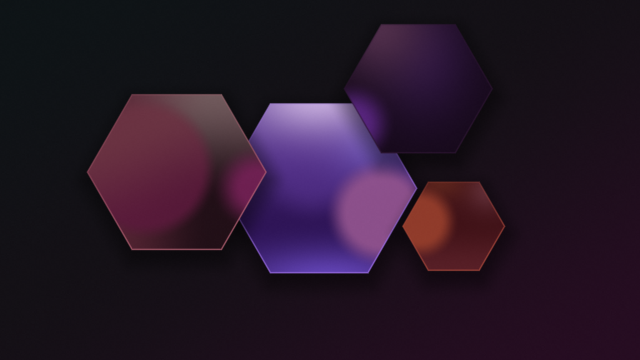
Give the GLSL for this background, as a Shadertoy shader.

```glsl
// Four glowing frosted-glass hexagons floating over a dark plum backdrop.

// Lengths are in canvas heights; origin at the lower left.
const vec3 NIGHT = vec3(0.055, 0.078, 0.088);
const vec3 DUSK  = vec3(0.078, 0.063, 0.085);
const vec3 PLUM  = vec3(0.150, 0.050, 0.132);

// Panels: centre x, centre y, distance from centre to flat side.
const vec3 VIOLET_HEX = vec3(0.8866, 0.4769, 0.2361);
const vec3 ROSE_HEX   = vec3(0.4910, 0.5220, 0.2164);
const vec3 INDIGO_HEX = vec3(1.1620, 0.7535, 0.1794);
const vec3 EMBER_HEX  = vec3(1.2604, 0.3715, 0.1238);

const vec3 VIOLET_RIM = vec3(0.61, 0.43, 0.90);
const vec3 ROSE_RIM   = vec3(0.72, 0.39, 0.46);
const vec3 INDIGO_RIM = vec3(0.17, 0.08, 0.19);
const vec3 EMBER_RIM  = vec3(0.66, 0.28, 0.23);

const float RIM_WIDTH       = 0.0032;
const float SHADOW_SOFTNESS = 0.060;
const float SHADOW_DEPTH    = 0.40;
const vec2  SHADOW_OFFSET   = vec2(0.004, -0.022);
const float GRAIN           = 0.006;

float hash(vec2 p) {
    return fract(sin(dot(p, vec2(12.9898, 78.233))) * 43758.5453);
}

// Signed distance to a flat-topped hexagon.
float hexagon(vec2 p, float apothem) {
    const vec3 k = vec3(-0.866025, 0.5, 0.577350);
    p = abs(p);
    p -= 2.0 * min(dot(k.xy, p), 0.0) * k.xy;
    p -= vec2(clamp(p.x, -k.z * apothem, k.z * apothem), apothem);
    return length(p) * sign(p.y);
}

// Disc with a blurred edge.
float disc(vec2 p, vec2 centre, float radius, float blur) {
    return 1.0 - smoothstep(radius - blur, radius + blur, length(p - centre));
}

// Gaussian light, stretched by its two radii.
float glow(vec2 p, vec2 centre, vec2 radii) {
    vec2 d = (p - centre) / radii;
    return exp(-dot(d, d));
}

vec2 localPoint(vec2 p, vec3 hex) {
    return (p - hex.xy) / hex.z;
}

vec3 backdrop(vec2 uv) {
    float slant = 0.5 * (uv.x + 1.0 - uv.y);
    vec3 color = mix(NIGHT, DUSK, smoothstep(0.0, 0.5, slant));
    return mix(color, PLUM, smoothstep(0.42, 1.0, slant));
}

// Glass fills, in units of the panel's apothem.
vec3 violetGlass(vec2 q) {
    vec3 color = mix(vec3(0.17, 0.07, 0.32), vec3(0.34, 0.21, 0.55), smoothstep(-0.55, 0.75, q.y));
    color = mix(color, vec3(0.33, 0.19, 0.55), 0.65 * disc(q, vec2(-0.08, 0.28), 0.50, 0.22));
    color = mix(color, vec3(0.43, 0.33, 0.72), 0.85 * glow(q, vec2(0.66, 0.52), vec2(0.42, 0.40)));
    color = mix(color, vec3(0.77, 0.67, 0.86), glow(q, vec2(-0.02, 1.08), vec2(0.85, 0.46)));
    color = mix(color, vec3(0.39, 0.27, 0.72), glow(q, vec2(0.10, -1.08), vec2(1.10, 0.38)));
    return mix(color, vec3(0.56, 0.32, 0.55), 0.96 * disc(q, vec2(0.72, -0.29), 0.52, 0.14));
}

vec3 roseGlass(vec2 q) {
    vec3 color = mix(vec3(0.13, 0.06, 0.09), vec3(0.44, 0.35, 0.36), smoothstep(-0.35, 1.05, q.y));
    color = mix(color, vec3(0.35, 0.15, 0.21), smoothstep(0.45, -0.75, q.x) * 0.85);
    vec3 rose = mix(vec3(0.35, 0.10, 0.23), vec3(0.42, 0.20, 0.26), smoothstep(-0.5, 0.8, q.y - 0.4 * q.x));
    color = mix(color, rose, 0.92 * disc(q, vec2(-0.40, 0.05), 0.82, 0.12));
    return mix(color, vec3(0.46, 0.13, 0.34), 0.90 * disc(q, vec2(1.02, -0.20), 0.38, 0.20));
}

vec3 indigoGlass(vec2 q) {
    vec3 color = mix(vec3(0.085, 0.035, 0.10), vec3(0.17, 0.08, 0.24), glow(q, vec2(0.10, 0.45), vec2(0.75, 0.95)));
    color = mix(color, vec3(0.31, 0.18, 0.29), glow(q, vec2(-0.60, 0.95), vec2(0.75, 0.75)));
    return mix(color, vec3(0.36, 0.15, 0.52), 0.90 * disc(q, vec2(-1.02, -0.55), 0.44, 0.24));
}

vec3 emberGlass(vec2 q) {
    vec3 color = mix(vec3(0.34, 0.12, 0.15), vec3(0.25, 0.07, 0.09), smoothstep(-1.0, 0.1, q.y));
    color = mix(color, vec3(0.40, 0.20, 0.24), 0.8 * glow(q, vec2(0.75, 0.80), vec2(0.45, 0.45)));
    color = mix(color, vec3(0.40, 0.17, 0.12), 0.7 * glow(q, vec2(-0.30, 1.0), vec2(0.60, 0.40)));
    return mix(color, vec3(0.58, 0.24, 0.17), 0.95 * disc(q, vec2(-0.75, 0.10), 0.66, 0.22));
}

// Lays a soft shadow, the glass and its lit rim over what lies below.
vec3 addPanel(vec3 below, vec2 p, vec3 hex, vec3 glass, vec3 rimColor) {
    float pixel = 1.0 / iResolution.y;
    float dist = hexagon(p - hex.xy, hex.z);
    float shadowDist = hexagon(p - hex.xy - SHADOW_OFFSET, hex.z);
    float shadow = 1.0 - smoothstep(-0.02, SHADOW_SOFTNESS, shadowDist);
    float rim = smoothstep(-RIM_WIDTH - pixel, -RIM_WIDTH + pixel, dist);
    float lit = smoothstep(-0.9, 0.9, dot(localPoint(p, hex), vec2(0.35, -0.85)));
    vec3 color = mix(glass, rimColor, rim * mix(0.30, 0.95, lit));
    below *= 1.0 - SHADOW_DEPTH * shadow;
    return mix(below, color, 1.0 - smoothstep(-pixel, pixel, dist));
}

void mainImage(out vec4 fragColor, in vec2 fragCoord) {
    vec2 uv = fragCoord / iResolution.xy;
    vec2 p = fragCoord / iResolution.y;
    vec3 color = backdrop(uv);
    color = addPanel(color, p, VIOLET_HEX, violetGlass(localPoint(p, VIOLET_HEX)), VIOLET_RIM);
    color = addPanel(color, p, ROSE_HEX, roseGlass(localPoint(p, ROSE_HEX)), ROSE_RIM);
    color = addPanel(color, p, INDIGO_HEX, indigoGlass(localPoint(p, INDIGO_HEX)), INDIGO_RIM);
    color = addPanel(color, p, EMBER_HEX, emberGlass(localPoint(p, EMBER_HEX)), EMBER_RIM);
    color += (hash(floor(uv * vec2(512.0, 288.0))) - 0.5) * GRAIN;
    fragColor = vec4(color, 1.0);
}
```
